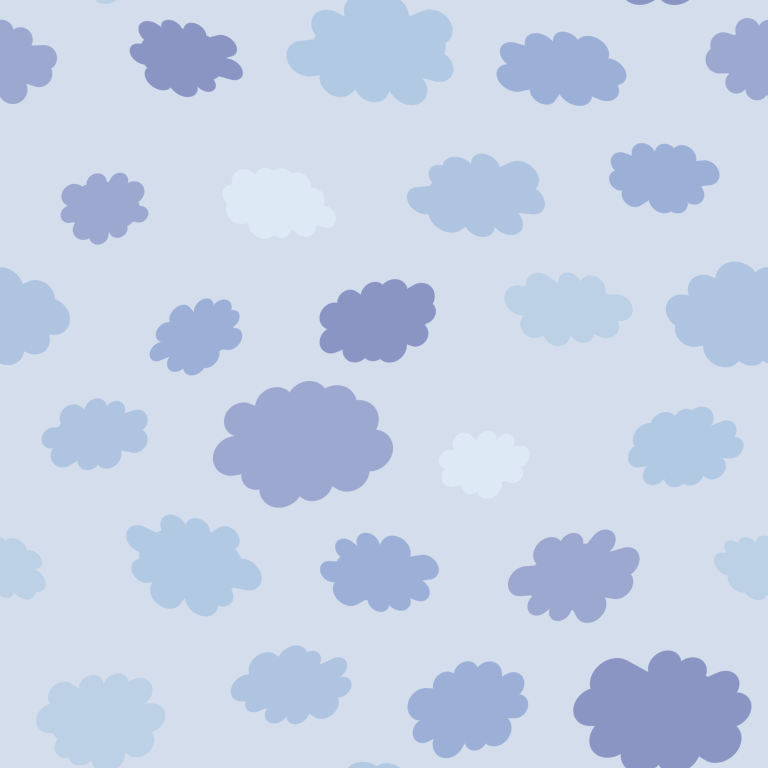
Give the GLSL for this pattern, as a Shadertoy shader.

```glsl
const float TAU = 6.2831853;
const vec2 GRID = vec2(4.0, 6.0);           // clouds across and up
const vec2 JITTER = vec2(0.04, 0.045);      // total wander of a cloud centre
const vec2 SMALL_WIDTH = vec2(0.060, 0.087); // half widths, least and most
const float LARGE_WIDTH = 0.113;
const vec2 ASPECT = vec2(0.58, 0.78);       // height over width
const vec2 LOBE_RADIUS = vec2(0.18, 0.26);  // relative to half width
const float LOBE_INSET = 0.22;
const float MAX_LEAN = 0.4;
const float MAX_TILT = 0.16;

const vec3 SKY = vec3(0.830, 0.868, 0.927);
const vec3 TONES[7] = vec3[7](
    vec3(0.866, 0.913, 0.960),  // white
    vec3(0.739, 0.815, 0.902),  // mist
    vec3(0.700, 0.788, 0.894),  // light blue
    vec3(0.684, 0.768, 0.882),  // powder
    vec3(0.613, 0.692, 0.845),  // blue
    vec3(0.610, 0.657, 0.812),  // lavender
    vec3(0.540, 0.586, 0.770)); // violet

float hash(float a, float b) {
    return fract(sin(a * 12.99 + b * 78.23 + 4.1) * 43758.55);
}

float capsule(vec2 p, vec2 a, vec2 b, float radius) {
    vec2 pa = p - a, ba = b - a;
    return length(pa - ba * clamp(dot(pa, ba) / dot(ba, ba), 0.0, 1.0)) - radius;
}

// Ellipse with a ring of uneven round lobes; half width is about 1
float cloudDistance(vec2 p, float seed, float aspect) {
    vec2 ring = vec2(1.0, aspect) - LOBE_INSET;
    float d = (length(p / ring) - 1.0) * ring.y;
    float count = 9.0 + floor(3.0 * hash(seed, 1.0));
    float turn = hash(seed, 2.0);
    for (float i = 0.0; i < count; i++) {
        float a = (i + turn + 0.35 * (hash(seed, i + 10.0) - 0.5)) * TAU / count;
        a += 0.15 * sin(2.0 * a);           // even out spacing along the ellipse
        float reach = mix(0.94, 1.12, hash(seed, i + 30.0));
        vec2 tip = ring * reach * vec2(cos(a), sin(a));
        float radius = mix(LOBE_RADIUS.x, LOBE_RADIUS.y, hash(seed, i + 50.0));
        d = min(d, capsule(p, 0.5 * tip, tip, radius));
    }
    return d;
}

// Spreads the tones over the shuffled cloud numbers
vec3 cloudTone(float k) {
    float tone = step(2.0, k) + step(5.0, k) + step(8.0, k)
               + step(12.0, k) + step(17.0, k) + step(21.0, k);
    return TONES[int(tone)];
}

void mainImage(out vec4 fragColor, in vec2 fragCoord) {
    vec2 p = fragCoord / iResolution.y;
    float edge = 0.75 / iResolution.y;
    float total = GRID.x * GRID.y;
    float homeRow = floor(p.y * GRID.y);
    vec3 color = SKY;

    for (float j = -1.0; j <= 1.0; j++) {
        // Alternate rows shift by half a cell
        float row = homeRow + j;
        float shift = 0.5 * mod(row, 2.0);
        float homeColumn = floor(p.x * GRID.x - shift);

        for (float i = -1.0; i <= 1.0; i++) {
            float column = homeColumn + i;
            float id = mod(row, GRID.y) * GRID.x + mod(column, GRID.x);
            float k = mod(id * 7.0 + 2.0, total);

            // Place and size
            vec2 wander = vec2(hash(k, 3.0), hash(k, 4.0)) - 0.5;
            vec2 center = (vec2(column + shift, row) + 0.5) / GRID + JITTER * wander;
            bool large = mod(k, 6.0) > 4.5;
            float width = large ? LARGE_WIDTH
                                : mix(SMALL_WIDTH.x, SMALL_WIDTH.y, hash(k, 5.0));
            float aspect = mix(ASPECT.x, ASPECT.y, hash(k, 6.0));
            vec2 q = (p - center) / width;
            if (dot(q, q) > 2.5) continue;

            // Tilt and lean
            float tilt = MAX_TILT * (2.0 * hash(k, 7.0) - 1.0);
            q = mat2(cos(tilt), -sin(tilt), sin(tilt), cos(tilt)) * q;
            q.x -= MAX_LEAN * (2.0 * hash(k, 8.0) - 1.0) * q.y;

            float d = cloudDistance(q, k, aspect) * width;
            color = mix(color, cloudTone(k), 1.0 - smoothstep(-edge, edge, d));
        }
    }
    fragColor = vec4(color, 1.0);
}
```
